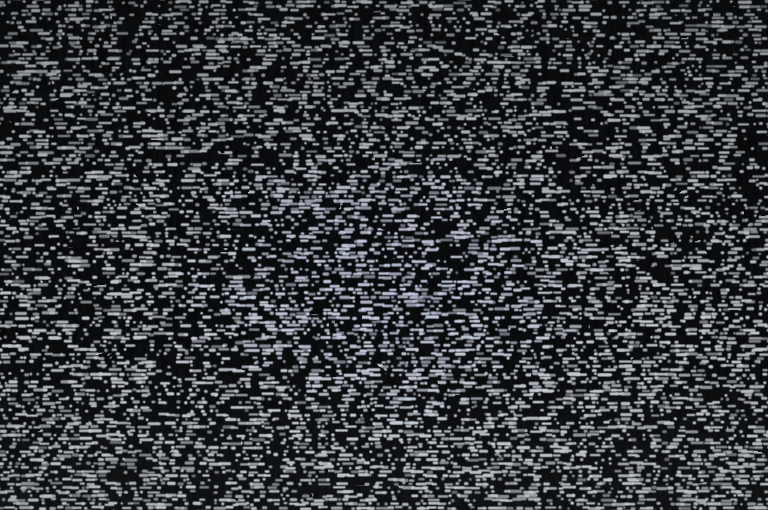
Write a WebGL 2 fragment shader that draws this texture.

```glsl
#version 300 es
precision highp float;
// Analogue screen static: pale, soft dashes and dots on near-black scan lines.
// Every row is cut into cells; a cell may hold one jittered capsule of random
// length and brightness. Density and exposure drift slowly over the screen.

#define ROWS 126.0          // scan lines over the canvas height
#define CELL 1.9            // cell width, in row heights
#define DENSITY 0.63        // average chance that a cell is lit
#define MAX_HALF 1.35       // longest dash half length, in row heights
#define RADIUS 0.37         // dash half thickness, in row heights
#define SOFTNESS 0.29       // half width of the blurred edge
#define ROW_JITTER 0.24     // vertical wander of a dash
#define DARK vec3(0.026, 0.029, 0.036)
#define LIGHT vec3(0.755, 0.785, 0.795)

uniform vec2 u_resolution;
out vec4 fragColor;

// Four independent random values per integer cell
vec4 hash4(ivec2 cell, int seed) {
    uvec4 h = uvec4(uint(cell.x), uint(cell.y), uint(seed), uint(cell.x + cell.y));
    h = h * 1664525u + 1013904223u;
    for (int i = 0; i < 2; i++) {
        h += h.yzxy * h.wxyz;
        h ^= h >> 16u;
    }
    return vec4(h >> 8u) / 16777216.0;
}

float valueNoise(vec2 p, int seed) {
    ivec2 i = ivec2(floor(p));
    vec2 f = smoothstep(0.0, 1.0, fract(p));
    float low = mix(hash4(i, seed).x, hash4(i + ivec2(1, 0), seed).x, f.x);
    float high = mix(hash4(i + ivec2(0, 1), seed).x, hash4(i + ivec2(1, 1), seed).x, f.x);
    return mix(low, high, f.y);
}

float capsule(vec2 p, float halfLength) {
    p.x -= clamp(p.x, -halfLength, halfLength);
    return length(p);
}

// Combined light of all dashes around a point given in row heights
float staticLight(vec2 p, float density, float blur) {
    ivec2 home = ivec2(floor(p / vec2(CELL, 1.0)));
    float gap = 1.0;
    for (int y = -1; y <= 1; y++) {
        for (int x = -2; x <= 2; x++) {
            ivec2 cell = home + ivec2(x, y);
            vec4 place = hash4(cell, 11);
            vec4 look = hash4(cell, 47);
            if (place.x > density) continue;
            float rowShift = hash4(ivec2(0, cell.y), 5).x * CELL;
            vec2 centre = (vec2(cell) + 0.5) * vec2(CELL, 1.0);
            centre.x += (place.y - 0.5) * CELL + rowShift - 0.5 * CELL;
            centre.y += (place.z - 0.5) * 2.0 * ROW_JITTER;
            float halfLength = MAX_HALF * look.x * look.x;
            float radius = RADIUS * mix(0.75, 1.15, look.y);
            float d = capsule(p - centre, halfLength) - radius;
            float power = mix(0.45, 1.0, sqrt(look.z));
            gap *= 1.0 - power * (1.0 - smoothstep(-blur, blur, d));
        }
    }
    return 1.0 - gap;
}

void main() {
    vec2 uv = gl_FragCoord.xy / u_resolution;
    vec2 p = gl_FragCoord.xy / u_resolution.y;
    vec2 q = p * ROWS;

    // Slow drift of grain density, fuller towards the bottom
    float patches = valueNoise(p * 7.0, 3) + valueNoise(p * vec2(16.0, 24.0), 8) - 1.0;
    float density = DENSITY + 0.14 * patches + 0.11 * (0.5 - uv.y);

    // Blur never drops below about half a pixel
    float blur = max(SOFTNESS, 0.55 * ROWS / u_resolution.y);
    float light = staticLight(q, density, blur);

    // Uneven exposure: dim top and corners, brighter lower half
    vec2 fromCentre = uv - vec2(0.5, 0.45);
    float exposure = 1.04 - 0.13 * smoothstep(0.3, 1.0, uv.y);
    exposure -= 0.28 * dot(fromCentre, fromCentre);

    // Faint glow and fine vertical grain in the dark gaps
    float haze = 0.025 * (1.0 - smoothstep(0.0, 0.4, uv.y));
    haze += 0.025 * valueNoise(q * vec2(1.6, 0.5), 21);

    // Slight violet cast around the middle
    vec3 tint = mix(vec3(1.0), vec3(0.97, 0.97, 1.06), exp(-14.0 * dot(fromCentre, fromCentre)));
    vec3 color = mix(DARK + haze, LIGHT * exposure * tint, light);
    fragColor = vec4(clamp(color, 0.0, 1.0), 1.0);
}
```
